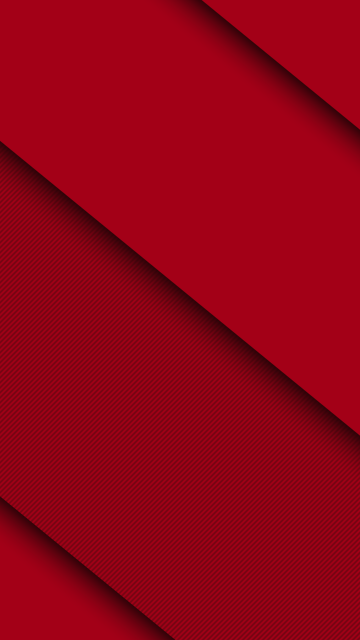
This background is drawn by a WebGL 1 fragment shader. Its source:

```glsl
precision highp float;
// Overlapping red diagonal panels with soft shadows and a finely striped band.
uniform vec2 u_resolution;

#define EDGE_SLOPE 0.819
#define LOW_EDGE 0.2245
#define MIDDLE_EDGE 0.780
#define TOP_EDGE 1.258
#define SHADOW_WIDTH 0.063
#define SHADOW_STRENGTH 0.92
#define STRIPE_COUNT 128.0
#define STRIPE_PHASE 0.3
#define RED vec3(0.64, 0.0, 0.09)
#define STRIPE_RED vec3(0.455, 0.02, 0.07)
#define SHADOW_RED vec3(0.14, 0.012, 0.025)

// Signed distance to a descending edge that meets the left side at the given height.
float edgeDistance(vec2 p, float height) {
  return (p.y + EDGE_SLOPE * p.x - height) / length(vec2(EDGE_SLOPE, 1.0));
}

// Fine lines rising at 45 degrees, counted along the canvas height.
vec3 stripes(vec2 p) {
  float wave = 0.5 + 0.5 * cos(6.28319 * (p.y - p.x) * STRIPE_COUNT + STRIPE_PHASE);
  return mix(STRIPE_RED, RED, wave);
}

// Shade the surface below an edge, then cover everything above it with a panel.
vec3 addPanel(vec3 below, vec3 panel, float d, float pixel) {
  float falloff = clamp(1.0 + d / SHADOW_WIDTH, 0.0, 1.0);
  vec3 shaded = mix(below, SHADOW_RED, SHADOW_STRENGTH * falloff * falloff);
  return mix(shaded, panel, smoothstep(-0.7 * pixel, 0.7 * pixel, d));
}

void main() {
  // Both axes are measured in canvas heights.
  vec2 p = gl_FragCoord.xy / u_resolution.y;
  float pixel = 1.0 / u_resolution.y;

  // Stack the panels from the lower left to the upper right.
  vec3 color = RED;
  color = addPanel(color, stripes(p), edgeDistance(p, LOW_EDGE), pixel);
  color = addPanel(color, RED, edgeDistance(p, MIDDLE_EDGE), pixel);
  color = addPanel(color, RED, edgeDistance(p, TOP_EDGE), pixel);

  gl_FragColor = vec4(color, 1.0);
}
```
